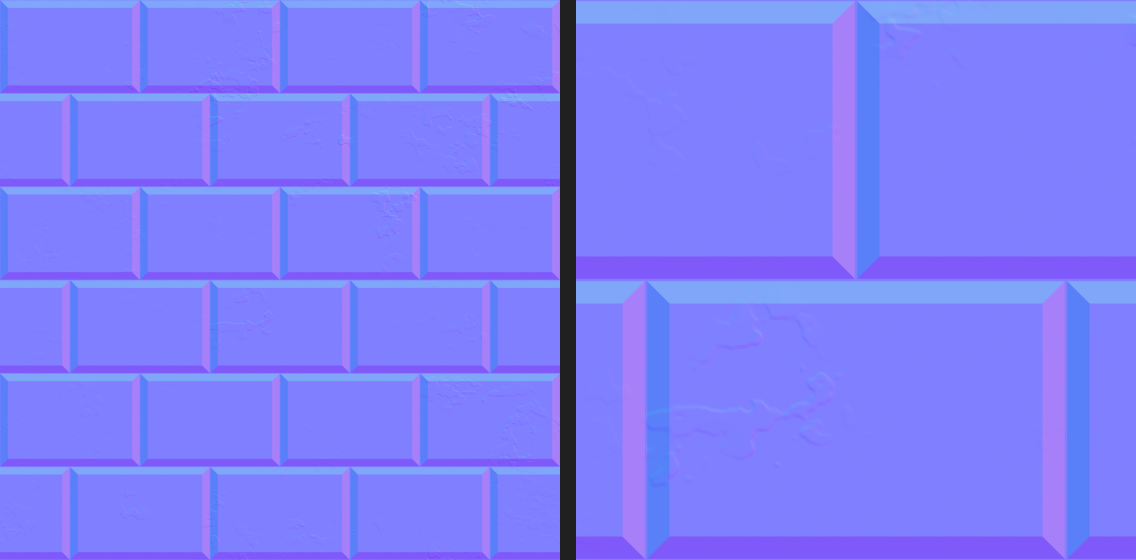
Left, the full canvas; right, a detail of the centre.
This texture map is drawn by a Shadertoy shader. Its source:

```glsl
// Tangent-space normal map of bevelled tiles in running bond, four across and six down.
// The mitred bevels come from the distance to each tile's edges; faint chips are the
// slope of a wrapped noise relief, stronger on some tiles than on others.

float hash(vec2 p) {
    vec3 q = fract(p.xyx * vec3(0.1031, 0.1030, 0.0973));
    q += dot(q, q.yzx + 33.33);
    return fract((q.x + q.y) * q.z);
}

// Value noise that wraps after one canvas
float noise(vec2 uv, vec2 cells) {
    vec2 p = uv * cells;
    vec2 i = floor(p), f = fract(p);
    f = f * f * (3.0 - 2.0 * f);
    vec2 a = mod(i, cells), b = mod(i + 1.0, cells);
    return mix(mix(hash(a), hash(vec2(b.x, a.y)), f.x),
               mix(hash(vec2(a.x, b.y)), hash(b), f.x), f.y);
}

// Height of the worn surface: chipped plateaus inside scattered patches
float wearHeight(vec2 uv) {
    float region = 0.65 * noise(uv, vec2(13.0, 17.0)) + 0.35 * noise(uv, vec2(31.0, 37.0));
    float grain = 0.5 * noise(uv, vec2(44.0, 60.0))
                + 0.3 * noise(uv, vec2(97.0, 118.0))
                + 0.2 * noise(uv, vec2(190.0, 210.0));
    float chips = smoothstep(0.52, 0.60, grain);
    return smoothstep(0.50, 0.80, region) * chips + 0.12 * grain;
}

vec2 wearSlope(vec2 uv) {
    vec2 e = vec2(0.0011, 0.0);
    return vec2(wearHeight(uv - e.xy) - wearHeight(uv + e.xy),
                wearHeight(uv - e.yx) - wearHeight(uv + e.yx));
}

void mainImage(out vec4 fragColor, in vec2 fragCoord) {
    vec2 uv = fragCoord / iResolution.xy;
    float pixel = 1.0 / min(iResolution.x, iResolution.y);

    // Running bond: every other row moves by half a tile
    vec2 grid = vec2(4.0, 6.0);
    vec2 cell = uv * grid;
    cell.x += 0.5 * (1.0 - mod(floor(cell.y), 2.0));
    vec2 tile = mod(floor(cell), grid);
    vec2 local = (fract(cell) - 0.5) / grid;

    // Bevel between the thin flat joint and the flat face
    vec2 inset = 0.5 / grid - abs(local);
    float edge = min(inset.x, inset.y);
    float bevel = clamp((0.0140 - edge) / pixel + 0.5, 0.0, 1.0)
                * clamp((edge - 0.0007) / pixel + 0.5, 0.0, 1.0);

    // The nearer edge sets the facing, split along the mitre
    float sideways = clamp(0.7 * (inset.y - inset.x) / pixel + 0.5, 0.0, 1.0);
    vec2 tilt = 0.3 * bevel * sign(local) * vec2(sideways, 1.0 - sideways);

    // Wear differs from tile to tile
    float wear = mix(0.03, 0.17, hash(tile + 7.0));
    tilt += wear * wearSlope(uv);

    vec3 normal = vec3(tilt, sqrt(max(0.0, 1.0 - dot(tilt, tilt))));
    fragColor = vec4(0.5 + 0.5 * normal, 1.0);
}
```
